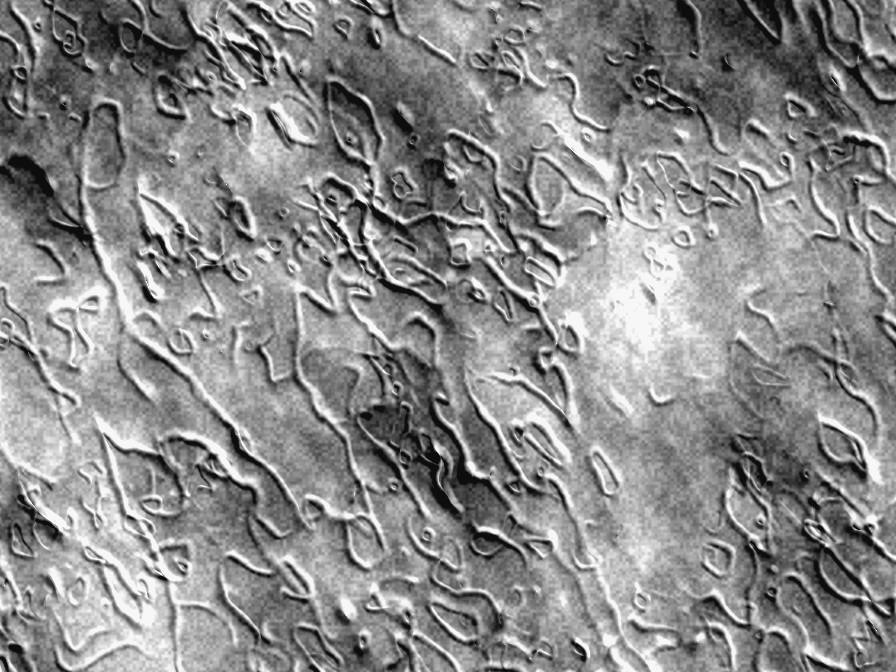
A Shadertoy shader for this texture:

```glsl
// Flaking grey rock: tilted plates with embossed rims, crumbs and fine grain.

const vec2 LIGHT = vec2(0.55, 0.835);   // direction towards the light
const vec2 ALONG = vec2(0.5, -0.866);   // run of the long plate edges
const float MID_GREY = 0.545;

// Integer hash of a lattice cell, 0 to 1
float hash(vec2 cell) {
    uvec2 q = uvec2(ivec2(cell)) * uvec2(1597334673u, 3812015801u);
    uint n = (q.x ^ q.y) * 1597334673u;
    n = (n ^ (n >> 15)) * 2246822519u;
    n ^= n >> 13;
    return float(n >> 8) / 16777216.0;
}

float noise(vec2 p) {
    vec2 i = floor(p), f = p - i;
    f = f * f * f * (f * (f * 6.0 - 15.0) + 10.0);
    float low = mix(hash(i), hash(i + vec2(1, 0)), f.x);
    float high = mix(hash(i + vec2(0, 1)), hash(i + vec2(1, 1)), f.x);
    return mix(low, high, f.y);
}

// Octave sum centred on zero; each octave is turned to hide the lattice
float fbm(vec2 p, int octaves) {
    float sum = 0.0, weight = 1.0, total = 0.0;
    for (int i = 0; i < octaves; i++) {
        sum += weight * (noise(p) - 0.5);
        total += weight;
        weight *= 0.5;
        p = mat2(1.6, 1.2, -1.2, 1.6) * p + 17.3;
    }
    return sum / total;
}

// Height field, stretched along the plate direction
float field(vec2 p, float scale, float stretch, int octaves, float seed) {
    vec2 across = vec2(-ALONG.y, ALONG.x);
    vec2 q = vec2(dot(p, across), dot(p, ALONG) / stretch);
    return fbm(q * scale + seed, octaves);
}

// Contours of the field as thin lit ridges.
// x: ridge shading, y: tone ramp that jumps at each ridge
vec2 ridges(vec2 p, float scale, float stretch, int octaves,
            float levels, float width, float seed) {
    const float STEP = 0.0025;
    float h = field(p, scale, stretch, octaves, seed);
    float hx = field(p + vec2(STEP, 0), scale, stretch, octaves, seed);
    float hy = field(p + vec2(0, STEP), scale, stretch, octaves, seed);
    vec2 slope = vec2(hx - h, hy - h) / STEP;
    float steepness = length(slope) + 0.001;

    float spacing = 1.0 / (levels * steepness);
    float phase = fract(h * levels + 0.5);
    float dist = (phase - step(0.5, phase)) * spacing;
    float x = dist / width;

    float open = smoothstep(2.0 * width, 6.0 * width, spacing);
    float shade = 2.0 * x * exp(-x * x) * dot(slope / steepness, LIGHT);
    float ramp = (phase - 0.5) * smoothstep(0.0, 1.0, abs(x));
    return vec2(shade, ramp) * open;
}

// Patches in which a layer shows
float patches(vec2 p, float scale, float seed) {
    return smoothstep(-0.12, 0.1, fbm(p * scale + seed, 2));
}

void mainImage(out vec4 fragColor, in vec2 fragCoord) {
    vec2 p = fragCoord / iResolution.y;
    vec2 warp = vec2(fbm(p * 18.0 + 3.0, 2), fbm(p * 18.0 + 41.0, 2));
    vec2 bent = p + 0.02 * warp;

    // Broad stains and mottling
    float tone = MID_GREY;
    tone += 0.85 * field(p, 4.5, 1.6, 4, 71.0);
    tone += 0.5 * field(bent, 15.0, 1.5, 3, 23.0);

    // Long plate edges, then crumbs of two sizes
    vec2 plates = ridges(bent, 5.5, 2.2, 4, 5.0, 0.0068, 9.0);
    vec2 crumbs = ridges(bent, 14.0, 1.4, 2, 3.0, 0.0058, 57.0);
    vec2 chips = ridges(p, 25.0, 1.2, 2, 2.0, 0.0046, 33.0);
    tone += 0.56 * plates.x * mix(0.35, 1.0, patches(p, 6.0, 12.0));
    tone += 0.52 * crumbs.x * patches(p, 7.0, 85.0);
    tone += 0.46 * chips.x * patches(p, 8.0, 64.0);
    tone += 0.2 * plates.y + 0.1 * crumbs.y;

    // Fine grain
    tone += 0.2 * (noise(p * 210.0 + 5.0) - 0.5);
    tone += 0.12 * (noise(p * 95.0 + 31.0) - 0.5);

    fragColor = vec4(vec3(clamp(tone, 0.05, 0.97)), 1.0);
}
```
